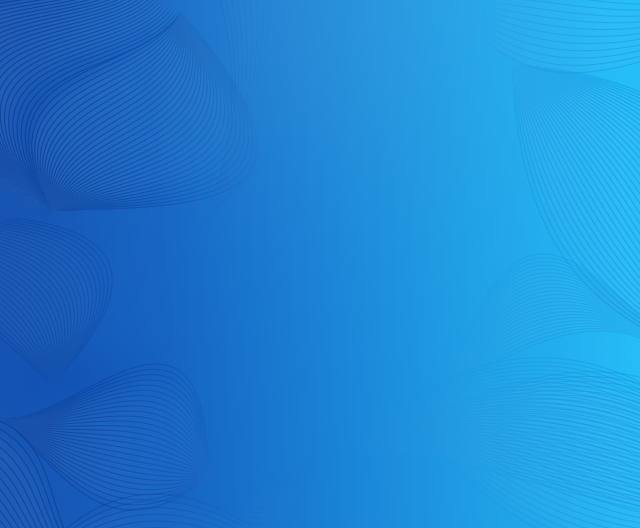
Give the GLSL for this background, as a Shadertoy shader.

```glsl
// Blue to cyan gradient with fine wavy line bundles along both sides.
// Each bundle blends between two cubic curves over a slanted axis; the
// lines are evenly spaced levels of that blend and fade toward the centre.

float cubic(vec4 k, float t) {
    float s = 1.0 - t;
    return dot(k, vec4(s * s * s, 3.0 * s * s * t, 3.0 * s * t * t, t * t * t));
}

// x: line coverage, y: soft area of the bundle
// low and high are curve offsets to the left of the axis from a to b
vec2 bundle(vec2 p, vec2 a, vec2 b, vec4 low, vec4 high, float count) {
    float axisLength = length(b - a);
    vec2 along = (b - a) / axisLength;
    vec2 local = vec2(dot(p - a, along) / axisLength,
                      dot(p - a, vec2(-along.y, along.x)));
    float t = clamp(local.x, 0.0, 1.0);
    float base = cubic(low, t);
    float level = (local.y - base) / max(cubic(high, t) - base, 0.0005);

    // Line distance in screen steps, with the mean tone where lines crowd
    float phase = level * count;
    float slope = max(length(vec2(dFdx(phase), dFdy(phase))), 0.0001);
    float width = 0.0021 * iResolution.y;
    float dist = abs(fract(phase) - 0.5) / slope;
    float line = clamp(0.5 * width + 0.5 - dist, 0.0, 1.0) * min(width, 1.0);
    line = mix(line, min(width * slope, 0.55), smoothstep(0.3, 0.7, slope));

    float ends = smoothstep(-0.03, 0.04, local.x) * smoothstep(1.1, 0.92, local.x);
    float inside = step(0.0, level) * step(level, 1.0);
    float soft = smoothstep(0.0, 0.12, level) * smoothstep(1.0, 0.7, level);
    return ends * vec2(line * inside, soft);
}

vec3 backdrop(vec2 uv) {
    float s = uv.x + 0.07 * (uv.y - 0.45) * smoothstep(0.0, 0.4, uv.x);
    vec3 c = mix(vec3(0.09, 0.33, 0.70), vec3(0.085, 0.39, 0.76), smoothstep(0.0, 0.27, s));
    c = mix(c, vec3(0.10, 0.51, 0.835), clamp((s - 0.25) / 0.25, 0.0, 1.0));
    c = mix(c, vec3(0.125, 0.635, 0.905), clamp((s - 0.5) / 0.25, 0.0, 1.0));
    c = mix(c, vec3(0.145, 0.745, 0.975), clamp((s - 0.75) / 0.25, 0.0, 1.0));

    // Pale haze above the centre, deep blue pool at lower left
    vec2 haze = (uv - vec2(0.52, 1.0)) / vec2(0.3, 0.38);
    c = mix(c, vec3(0.40, 0.67, 0.88), 0.18 * exp(-dot(haze, haze)));
    vec2 pool = (uv - vec2(0.1, 0.28)) / vec2(0.12, 0.07);
    return mix(c, vec3(0.05, 0.30, 0.70), 0.45 * exp(-dot(pool, pool)));
}

void mainImage(out vec4 fragColor, in vec2 fragCoord) {
    vec2 uv = fragCoord / iResolution.xy;
    vec2 p = uv * vec2(1.213, 1.0);
    vec3 color = backdrop(uv);
    vec2 web = vec2(0.0);

    // Upper left: outer flow, wide fan and faint strands beside it
    web += bundle(p, vec2(0.342, 0.97), vec2(0.10, 0.60),
        vec4(-0.15, -0.22, -0.65, -0.13), vec4(0.0, 0.0, -0.3, 0.0), 24.0);
    web += bundle(p, vec2(0.342, 0.98), vec2(0.10, 0.60),
        vec4(0.0, 0.0, -0.3, 0.0), vec4(0.0, 0.5, 0.22, 0.0), 34.0);
    web += 0.6 * bundle(p, vec2(0.55, 1.03), vec2(0.40, 0.62),
        vec4(-0.18, -0.05, 0.0, 0.0), vec4(0.25, 0.15, 0.1, 0.02), 26.0);

    // Middle and lower left: arch, wave fan, corner flow and a low ridge
    web += 0.55 * bundle(p, vec2(-0.03, 0.57), vec2(0.10, 0.27),
        vec4(-0.2, -0.1, -0.05, 0.0), vec4(0.05, 0.25, 0.25, 0.0), 30.0);
    web += 0.8 * bundle(p, vec2(0.0, 0.21), vec2(0.38, 0.085),
        vec4(0.0, -0.05, -0.2, 0.0), vec4(0.0, 0.02, 0.4, 0.05), 28.0);
    web += 0.9 * bundle(p, vec2(0.0, 0.21), vec2(0.14, -0.03),
        vec4(-0.25, -0.15, -0.15, -0.12), vec4(0.0, 0.07, 0.0, 0.0), 15.0);
    web += 0.7 * bundle(p, vec2(0.10, -0.02), vec2(0.52, -0.02),
        vec4(-0.1, -0.05, -0.05, -0.1), vec4(0.0, 0.14, 0.1, 0.0), 12.0);

    // Upper right: corner flow and a fan that falls along the edge
    web += 0.8 * bundle(p, vec2(0.93, 0.91), vec2(1.25, 0.87),
        vec4(0.0, -0.07, -0.03, 0.02), vec4(0.12, 0.15, 0.12, 0.14), 12.0);
    web += bundle(p, vec2(0.97, 0.88), vec2(1.25, 0.36),
        vec4(0.0, -0.1, -0.15, 0.0), vec4(0.0, 0.3, 0.35, 0.2), 36.0);

    // Lower right: arch, then crossing sheets that form a mesh
    web += 0.75 * bundle(p, vec2(0.87, 0.33), vec2(1.25, 0.34),
        vec4(-0.05, 0.0, 0.08, 0.0), vec4(0.0, 0.33, 0.15, 0.03), 24.0);
    web += 0.8 * bundle(p, vec2(0.52, 0.10), vec2(1.25, 0.30),
        vec4(0.0, 0.05, -0.2, -0.3), vec4(0.0, 0.05, 0.22, -0.05), 34.0);
    web += 0.8 * bundle(p, vec2(0.78, 0.20), vec2(1.20, -0.05),
        vec4(0.0, -0.05, -0.1, 0.0), vec4(0.0, 0.25, 0.35, 0.3), 30.0);
    web += 0.8 * bundle(p, vec2(0.50, 0.10), vec2(0.80, -0.05),
        vec4(-0.15, -0.1, -0.1, -0.1), vec4(0.0, 0.08, 0.06, 0.0), 14.0);

    // Pale wash under dark lines, both stronger near the sides
    float side = smoothstep(0.02, 0.46, abs(uv.x - 0.52));
    float right = smoothstep(0.35, 0.75, uv.x);
    vec3 ink = mix(vec3(0.03, 0.20, 0.53), vec3(0.07, 0.54, 0.84), right);
    color = mix(color, vec3(0.45, 0.72, 0.92), 0.09 * min(web.y, 1.3) * sqrt(side));
    color = mix(color, ink, min(web.x, 1.0) * mix(0.6, 0.5, right) * side);
    fragColor = vec4(color, 1.0);
}
```
